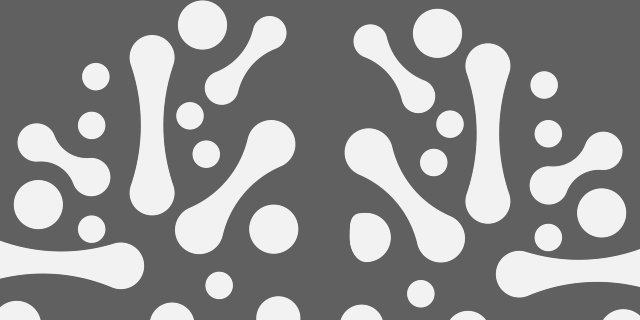
A Shadertoy shader for this pattern:

```glsl
// Pale dumbbells and dots on grey, mirrored left to right with a small drop.

const vec2 DESIGN = vec2(768.0, 384.0);  // design grid, y pointing down
const float RIGHT_DROP = 10.0;           // the right half sits lower
const vec3 GREY = vec3(0.376);
const vec3 PALE = vec3(0.953, 0.949, 0.949);

// Dots: centre x, centre y, radius
const vec3 DOTS[11] = vec3[11](
    vec3(243.0, 30.0, 29.5), vec3(115.0, 92.0, 16.5), vec3(110.0, 150.5, 16.5),
    vec3(228.0, 139.0, 16.5), vec3(247.5, 185.0, 16.5), vec3(46.0, 245.5, 29.5),
    vec3(110.0, 275.0, 16.5), vec3(263.0, 342.5, 16.5), vec3(334.0, 382.0, 26.5),
    vec3(206.5, 390.0, 27.0), vec3(20.0, 390.5, 29.5));

// Dumbbells: both bulb centres, then bulb radius and neck half-width
const vec4 ENDS[5] = vec4[5](
    vec4(182.5, 69.0, 182.5, 231.5), vec4(323.5, 39.5, 266.0, 105.5),
    vec4(325.5, 173.0, 239.0, 276.0), vec4(44.0, 171.0, 109.5, 212.5),
    vec4(-20.0, 311.0, 145.0, 319.0));
const vec2 WIDTHS[5] = vec2[5](
    vec2(27.0, 13.5), vec2(20.3, 9.5), vec2(29.0, 13.0),
    vec2(23.0, 10.0), vec2(28.0, 13.5));

float disc(vec2 p, vec2 centre, float radius) {
    return length(p - centre) - radius;
}

// Two bulbs joined by a neck whose concave arcs are tangent to both
float dumbbell(vec2 p, vec2 a, vec2 b, float bulb, float neck) {
    vec2 axis = normalize(b - a);
    vec2 q = p - 0.5 * (a + b);
    q = abs(vec2(dot(q, axis), dot(q, vec2(-axis.y, axis.x))));
    float halfLen = 0.5 * length(b - a);
    float arc = (halfLen * halfLen + neck * neck - bulb * bulb) / (2.0 * (bulb - neck));
    float arcY = neck + arc;
    bool onNeck = q.x / halfLen + q.y / arcY < 1.0;
    return onNeck ? arc - length(q - vec2(0.0, arcY))
                  : disc(q, vec2(halfLen, 0.0), bulb);
}

// Disc with its inner side squeezed and its upper inner corner squared
float squeezedDisc(vec2 p, vec2 centre, float radius, float squeeze) {
    vec2 q = p - centre;
    bool inner = q.x > 0.0;
    if (inner) q.x *= squeeze;
    float power = inner && q.y < 0.0 ? 3.5 : 2.0;
    vec2 s = pow(abs(q) / radius + 1e-4, vec2(power));
    return radius * (pow(s.x + s.y, 1.0 / power) - 1.0);
}

float pattern(vec2 p) {
    // Fold the right half onto the left
    bool right = p.x > 0.5 * DESIGN.x;
    if (right) p = vec2(DESIGN.x - p.x, p.y - RIGHT_DROP);

    float d = right ? squeezedDisc(p, vec2(328.5, 275.0), 29.5, 1.475)
                    : disc(p, vec2(328.5, 275.0), 29.5);
    for (int i = 0; i < 11; i++)
        d = min(d, disc(p, DOTS[i].xy, DOTS[i].z));
    for (int i = 0; i < 5; i++)
        d = min(d, dumbbell(p, ENDS[i].xy, ENDS[i].zw, WIDTHS[i].x, WIDTHS[i].y));
    return d;
}

void mainImage(out vec4 fragColor, in vec2 fragCoord) {
    vec2 uv = fragCoord / iResolution.xy;
    vec2 p = vec2(uv.x, 1.0 - uv.y) * DESIGN;
    float pixel = DESIGN.y / iResolution.y;
    float ink = 1.0 - smoothstep(-0.6 * pixel, 0.6 * pixel, pattern(p));
    fragColor = vec4(mix(GREY, PALE, ink), 1.0);
}
```
